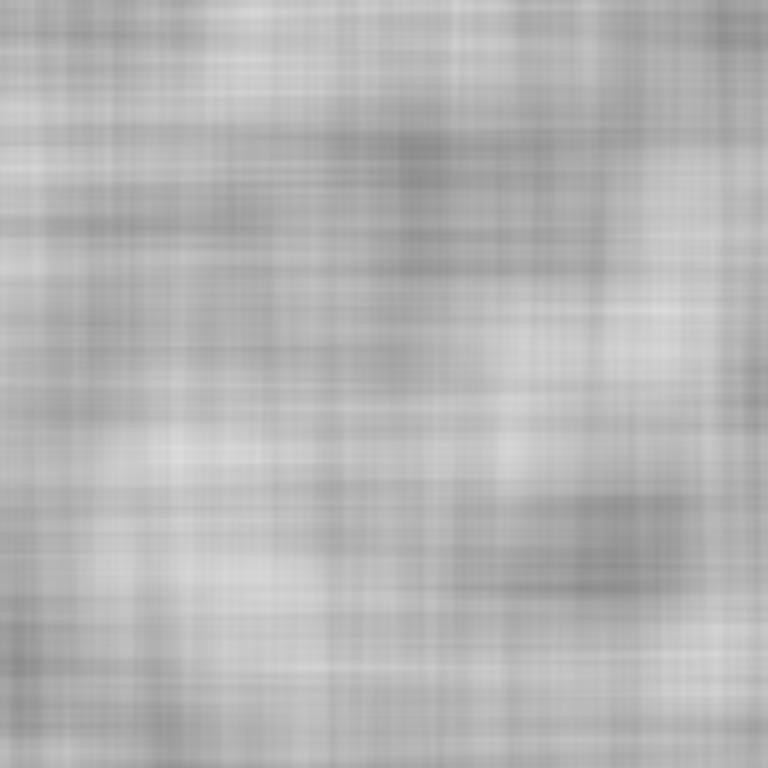
Reproduce this texture procedurally as a Shadertoy shader.

```glsl
// Soft grey woven haze: long horizontal and vertical streaks crossing over
// broad cloudy patches. Each streak layer is a sum of gradient noise octaves
// that get finer across the thread while keeping their length along it.

const float BASE_GREY         = 0.717;
const float HORIZONTAL_AMOUNT = 0.170;
const float VERTICAL_AMOUNT   = 0.125;
const float CLOUD_AMOUNT      = 0.110;
const vec2  HORIZONTAL_FREQ   = vec2(1.8, 6.0);  // along, across
const vec2  VERTICAL_FREQ     = vec2(2.1, 5.5);  // along, across
const vec2  CLOUD_FREQ        = vec2(3.2, 3.8);
const int   STREAK_OCTAVES    = 5;
const float LACUNARITY        = 2.1;
const float GAIN              = 0.70;
const float DARKEST           = 0.40;
const float LIGHTEST          = 0.88;
const float TAU               = 6.2831853;

// Integer hash of a lattice cell, from 0 to 1
float hash(ivec2 cell, int seed) {
    uint h = uint(cell.x) * 1597u ^ uint(cell.y) * 51749u ^ uint(seed) * 7919u;
    h = (h ^ (h >> 15)) * 739391u;
    h = (h ^ (h >> 13)) * 918733u;
    h ^= h >> 16;
    return float(h & 65535u) / 65536.0;
}

// Slope at one lattice corner, seen from the given offset
float cornerSlope(ivec2 cell, vec2 offset, int seed) {
    float angle = TAU * hash(cell, seed);
    return dot(vec2(cos(angle), sin(angle)), offset);
}

float gradientNoise(vec2 p, int seed) {
    vec2 base = floor(p);
    vec2 f = p - base;
    ivec2 cell = ivec2(base);
    vec2 fade = f * f * f * (f * (f * 6.0 - 15.0) + 10.0);
    float low = mix(cornerSlope(cell, f, seed),
                    cornerSlope(cell + ivec2(1, 0), f - vec2(1, 0), seed), fade.x);
    float high = mix(cornerSlope(cell + ivec2(0, 1), f - vec2(0, 1), seed),
                     cornerSlope(cell + ivec2(1, 1), f - vec2(1, 1), seed), fade.x);
    return mix(low, high, fade.y);
}

// Streaks running along p.x; octaves refine p.y and are scaled to equal power
float streaks(vec2 p, vec2 freq, int seed) {
    float sum = 0.0;
    float power = 0.0;
    float amplitude = 1.0;
    for (int i = 0; i < STREAK_OCTAVES; i++) {
        vec2 shift = vec2(0.37, 0.61) * float(i + seed);
        sum += amplitude * gradientNoise(p * freq + shift, seed + i);
        power += amplitude * amplitude;
        amplitude *= GAIN;
        freq *= vec2(1.08, LACUNARITY);
    }
    return sum * inversesqrt(power);
}

void mainImage(out vec4 fragColor, in vec2 fragCoord) {
    vec2 uv = fragCoord / iResolution.y;

    // Broad patches, then both thread directions
    float grey = BASE_GREY;
    grey += CLOUD_AMOUNT * gradientNoise(uv * CLOUD_FREQ + 0.4, 71);
    grey += HORIZONTAL_AMOUNT * streaks(uv, HORIZONTAL_FREQ, 11);
    grey += VERTICAL_AMOUNT * streaks(uv.yx, VERTICAL_FREQ, 37);

    fragColor = vec4(vec3(clamp(grey, DARKEST, LIGHTEST)), 1.0);
}
```
